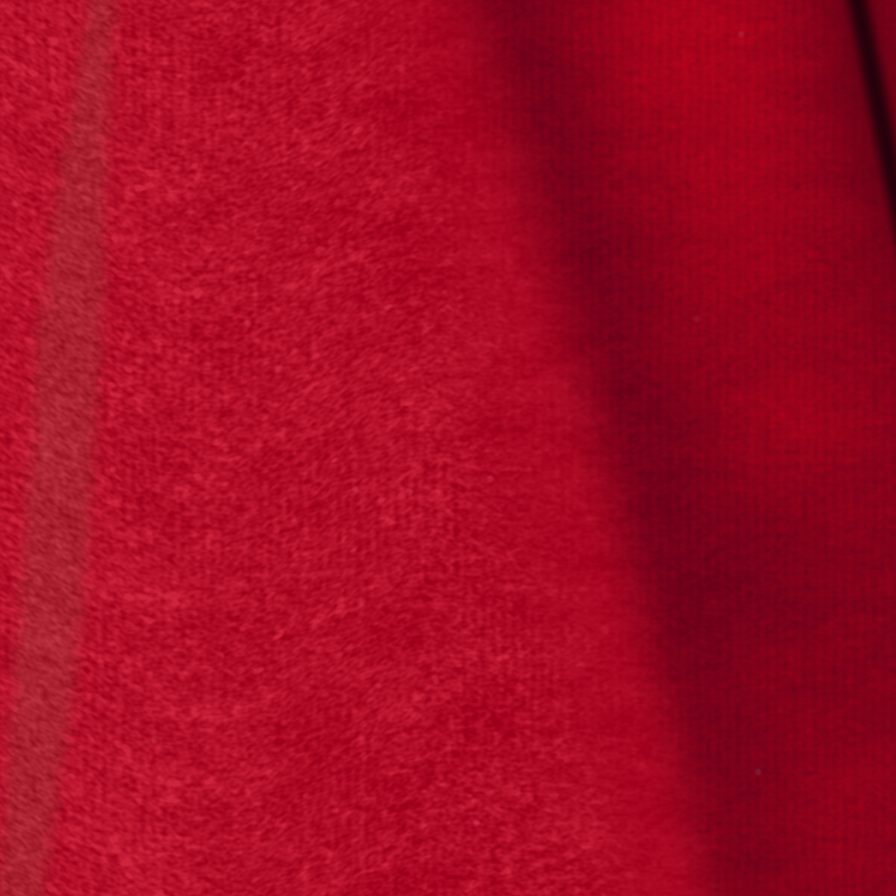
Reproduce this texture procedurally as a WebGL 1 fragment shader.

```glsl
precision highp float;
uniform vec2 u_resolution;

vec2 gradient(vec2 cell) {
  vec3 p = fract(cell.xyx * vec3(0.1031, 0.1030, 0.0973));
  p += dot(p, p.yzx + 33.33);
  return fract((p.xx + p.yz) * p.zy) * 2.0 - 1.0;
}

float noise(vec2 p) {
  vec2 i = floor(p), f = fract(p);
  vec2 w = f * f * f * (f * (f * 6.0 - 15.0) + 10.0);
  float low = mix(dot(gradient(i), f),
                  dot(gradient(i + vec2(1, 0)), f - vec2(1, 0)), w.x);
  float high = mix(dot(gradient(i + vec2(0, 1)), f - vec2(0, 1)),
                   dot(gradient(i + vec2(1, 1)), f - vec2(1, 1)), w.x);
  return mix(low, high, w.y);
}

float fbm(vec2 p) {
  float sum = 0.0, gain = 1.0;
  for (int i = 0; i < 4; i++) {
    sum += gain * noise(p);
    p = p * 2.03 + 17.3;
    gain *= 0.55;
  }
  return sum;
}

float blob(vec2 p, vec2 center, vec2 size) {
  vec2 d = (p - center) / size;
  return exp(-dot(d, d));
}

// Rare soft specks of lint, at most one per cell
float lint(vec2 p) {
  vec2 cell = floor(p * 16.0);
  vec2 offset = gradient(cell + 40.0) * 0.3;
  float present = smoothstep(0.8, 1.0, gradient(cell + 91.0).x);
  vec2 d = fract(p * 16.0) - 0.5 - offset;
  return present * (1.0 - smoothstep(0.02, 0.09, length(d)));
}

void main() {
  vec2 uv = gl_FragCoord.xy / u_resolution;
  float x = uv.x, y = uv.y;

  // Knit: slanted fuzz, fine grain, pale fibres and faint vertical ribs
  float leftness = 1.0 - smoothstep(0.05, 0.5, x);
  vec2 slanted = vec2(x, y + 0.4 * x * leftness);
  float fuzz = noise(slanted * vec2(66.0, 118.0));
  float grain = noise(slanted * vec2(150.0, 215.0) + 31.0);
  float wisps = fbm(slanted * vec2(10.0, 24.0) + 5.0);
  float clouds = fbm(uv * vec2(3.0, 6.0) + 11.0);
  float fibres = smoothstep(0.12, 0.5, noise(slanted * vec2(75.0, 100.0) + 73.0) + 0.3 * wisps);
  float ribs = sin(6.2832 * (x * 92.0 + 0.4 * noise(uv * 14.0)));
  float twill = sin(6.2832 * (x * 45.0 + y * 78.0 + 1.2 * noise(uv * 18.0)));
  float ribPatch = smoothstep(-0.25, 0.35, noise(uv * vec2(12.0, 6.0) + 60.0));

  // Lit cloth, paler and fuzzier to the left
  float edge = 0.788 - 0.265 * y + 0.05 * y * (1.0 - y) + 0.006 * noise(vec2(2.0, y * 6.0));
  float fromEdge = x - edge;
  float nap = smoothstep(0.0, 0.2, -fromEdge);
  float weave = 0.9 * fuzz + 0.85 * grain + 0.55 * fibres
              + 0.12 * ribs * ribPatch + 0.12 * twill * leftness;
  float tone = 0.14 + 0.24 * nap + 0.2 * leftness + 0.4 * wisps + 0.2 * clouds
             + weave * mix(0.35, 1.0, nap);
  vec3 lit = mix(vec3(0.64, 0.005, 0.115), vec3(0.76, 0.1, 0.2), clamp(tone, -0.25, 1.4));

  // Shaded side: dark fold, then warm patches of returning light
  float core = exp(-pow((fromEdge - 0.055) / 0.065, 2.0));
  float glow = blob(uv, vec2(0.77, 0.95), vec2(0.14, 0.16))
             + 0.7 * blob(uv, vec2(0.84, 0.7), vec2(0.1, 0.14))
             + 0.65 * blob(uv, vec2(0.9, 0.53), vec2(0.09, 0.07))
             + 0.3 * blob(uv, vec2(0.93, 0.1), vec2(0.13, 0.1));
  float shade = 0.42 + 0.5 * glow - 0.32 * core * (0.6 + 0.4 * y)
              - 0.14 * blob(uv, vec2(0.85, 0.35), vec2(0.15, 0.06))
              + 0.14 * clouds + 0.2 * wisps + 0.28 * fuzz + 0.26 * grain + 0.06 * ribs;
  vec3 shaded = mix(vec3(0.43, 0.0, 0.1), vec3(0.64, 0.01, 0.105), clamp(shade, -0.1, 1.15));
  shaded.r += 0.03 * glow * smoothstep(0.4, 0.9, glow);

  float softness = mix(0.035, 0.06, y);
  vec3 color = mix(lit, shaded, smoothstep(-softness, softness, fromEdge));

  // Black crease in the upper right corner with a wide soft shadow
  float crease = x - (0.957 + 0.2 * (1.0 - y));
  float creaseShadow = exp(-pow(crease / 0.045, 2.0)) * smoothstep(0.5, 0.85, y);
  color = mix(color, vec3(0.33, 0.0, 0.07), 0.6 * creaseShadow);
  float creaseCore = 1.0 - smoothstep(0.001, 0.02, abs(crease));
  color = mix(color, vec3(0.12, 0.005, 0.04), 0.9 * creaseCore);

  // Dull pale stripe down the left side, frayed by the nap
  float bandCenter = 0.022 + 0.094 * y + 0.005 * sin(y * 6.0);
  float bandWidth = 0.017 + 0.02 * smoothstep(1.0, 0.6, y) - 0.01 * smoothstep(0.3, 0.0, y);
  float fray = 0.008 * wisps + 0.006 * fuzz;
  float band = 1.0 - smoothstep(-0.014, 0.012, abs(x - bandCenter) - bandWidth + fray);
  vec3 bandColor = vec3(0.66, 0.14, 0.19) + 0.09 * (fuzz + grain) + 0.03 * wisps;
  color = mix(color, bandColor, 0.85 * band);

  color += vec3(0.06, 0.09, 0.09) * lint(uv);
  gl_FragColor = vec4(clamp(color, 0.0, 1.0), 1.0);
}
```
